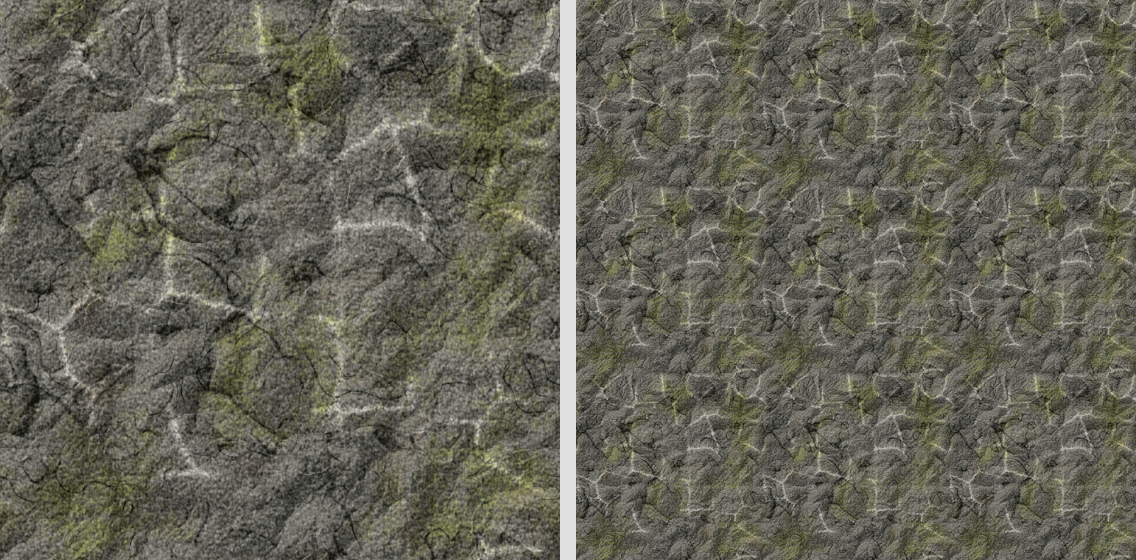
Left: one tile. Right: repeated 3 by 3.
A Shadertoy shader for this texture:

```glsl
// Weathered grey rock with mossy patches, steep fissures and pale mineral veins.
// A warped, terraced noise height is lit from the upper left; veins follow
// Voronoi borders. Every lattice wraps at a whole number, so the canvas tiles.

// Integer hash of a wrapped lattice cell, two values in 0..1
vec2 hash2(vec2 cell, vec2 period, int seed) {
    uvec2 q = uvec2(mod(cell + 0.5, period)) + uint(seed) * uvec2(1931u, 7477u);
    q = q * 1664525u + 1013904223u;
    for (int i = 0; i < 2; i++) {
        q.x += q.y * 1664525u;
        q.y += q.x * 1664525u;
        q ^= q >> 16u;
    }
    return vec2(q & 0xffffu) / 65535.0;
}

float cornerSlope(vec2 cell, vec2 f, vec2 corner, vec2 period, int seed) {
    return dot(hash2(cell + corner, period, seed) * 2.0 - 1.0, f - corner);
}

// Wrapping gradient noise, roughly -0.8..0.8
float noise(vec2 uv, vec2 period, int seed) {
    vec2 p = uv * period, cell = floor(p), f = p - cell;
    vec2 w = f * f * f * (f * (f * 6.0 - 15.0) + 10.0);
    vec2 e = vec2(1, 0);
    float low = mix(cornerSlope(cell, f, e.yy, period, seed),
                    cornerSlope(cell, f, e.xy, period, seed), w.x);
    float high = mix(cornerSlope(cell, f, e.yx, period, seed),
                     cornerSlope(cell, f, e.xx, period, seed), w.x);
    return 1.4 * mix(low, high, w.y);
}

float noise(vec2 uv, float period, int seed) {
    return noise(uv, vec2(period), seed);
}

vec2 warp(vec2 uv) {
    return uv + 0.04 * vec2(noise(uv, 5.0, 1), noise(uv, 5.0, 2))
              + 0.012 * vec2(noise(uv, 19.0, 3), noise(uv, 19.0, 4));
}

// Integer shear: bands run steeply from upper left to lower right
vec2 strataSpace(vec2 uv) {
    return vec2(2.0 * uv.x + uv.y, uv.y);
}

// Creased and terraced rock relief
float height(vec2 uv) {
    vec2 p = warp(uv);
    float h = 0.7 * abs(noise(strataSpace(p), vec2(3, 4), 5));
    float level = 3.5 * (noise(p, 6.0, 6) + 0.4 * noise(p, 17.0, 7) + 0.12 * noise(uv, 50.0, 8));
    h += 0.055 * (floor(level) + smoothstep(0.0, 0.25, fract(level)));
    float amp = 0.9, freq = 5.0;
    for (int i = 0; i < 5; i++) {
        h += amp * abs(noise(i < 3 ? p : uv, freq, 10 + i));
        amp *= 0.46;
        freq *= 2.0;
    }
    return h;
}

// Distance to the nearest Voronoi border, in cell units
float veinDistance(vec2 uv, float period) {
    vec2 p = uv * period, cell = floor(p), nearest = vec2(9), second = vec2(9);
    for (int y = -1; y <= 1; y++)
    for (int x = -1; x <= 1; x++) {
        vec2 c = cell + vec2(x, y);
        vec2 r = c + 0.1 + 0.8 * hash2(c, vec2(period), 30) - p;
        if (dot(r, r) < dot(nearest, nearest)) {
            second = nearest;
            nearest = r;
        } else if (dot(r, r) < dot(second, second)) {
            second = r;
        }
    }
    return dot(0.5 * (nearest + second), normalize(second - nearest));
}

// Thin dark line where the noise crosses zero
float crack(vec2 p, float period, float width, int seed) {
    float line = 1.0 - smoothstep(0.0, width, abs(noise(p, period, seed)));
    return line * smoothstep(-0.05, 0.3, noise(p, period * 0.5, seed + 1));
}

void mainImage(out vec4 fragColor, in vec2 fragCoord) {
    vec2 uv = fragCoord / iResolution.xy;
    vec2 p = warp(uv);

    // Relief lighting, grain and broad tone
    float slope = (height(uv) - height(uv + 0.0016 * vec2(-0.6, 0.8))) / 0.0016;
    float grain = noise(uv, vec2(230, 200), 40) + 0.8 * noise(uv, vec2(120, 140), 41);
    float broad = noise(p, 4.0, 42) + noise(p, 11.0, 43);
    float tone = 0.38 + 0.115 * tanh(0.12 * slope) + 0.17 * grain + 0.065 * broad;

    // Cracks, and ledges that cast a shadow fading to one side
    tone -= 0.17 * crack(p, 8.0, 0.045, 50) + 0.17 * crack(p, 22.0, 0.09, 52);
    float ledge = noise(strataSpace(p), vec2(3, 4), 54);
    float ledgeMask = smoothstep(0.0, 0.3, noise(uv, 6.0, 55));
    tone -= 0.24 * ledgeMask * smoothstep(-0.01, 0.025, ledge) * exp(-14.0 * max(ledge, 0.0));
    tone += 0.08 * ledgeMask * smoothstep(0.01, -0.03, ledge) * exp(12.0 * min(ledge, 0.0));

    // Pale, broken veins with a faint halo
    float d = veinDistance(uv + 0.6 * (p - uv), 7.0);
    float veinMask = smoothstep(-0.16, 0.3, noise(uv, 5.0, 60) + 0.4 * noise(uv, 16.0, 61));
    float core = exp(-pow(d / 0.042, 2.0)) * clamp(0.85 + 0.4 * grain, 0.0, 1.2);
    tone += veinMask * (0.22 * core + 0.06 * exp(-9.0 * d));
    tone = clamp(tone, 0.08, 0.8);

    // Warm grey stone, faint brown stains, wide olive film with greener moss
    vec3 color = vec3(tone, tone * 0.995, tone * 0.96 - 0.014);
    float stain = smoothstep(0.1, 0.6, noise(p, 9.0, 70) + 0.4 * noise(p, 40.0, 71));
    color *= mix(vec3(1), vec3(1.03, 0.99, 0.96), stain);
    float moss = noise(p, 4.0, 72) + 0.6 * noise(p, 13.0, 73) + 0.5 * noise(uv, 60.0, 74);
    color *= mix(vec3(1), vec3(1.0, 1.01, 0.89), smoothstep(-0.1, 0.35, moss));
    color *= mix(vec3(1), vec3(0.97, 1.0, 0.78), smoothstep(0.25, 0.8, moss + 0.15 * grain));
    fragColor = vec4(color, 1.0);
}
```
